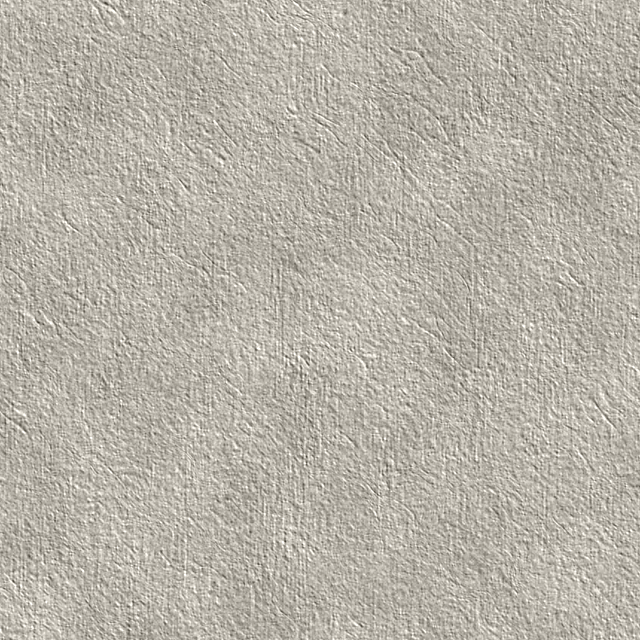
A WebGL 2 fragment shader for this texture:

```glsl
#version 300 es
precision highp float;
// Rough grey plaster or handmade paper under raking diagonal light.
// Fine height noise is differenced along the light to give relief; short broken
// wrinkles, thin faint vertical fibres and a soft mottle are added on top.

uniform vec2 u_resolution;
out vec4 fragColor;

const vec3 BASE_COLOR = vec3(0.719, 0.700, 0.659);
const float LIGHT_ANGLE = 0.80;               // radians above the x axis
const vec2 GRAIN_FREQ = vec2(320.0, 265.0);   // across and along the wrinkles
const vec2 LUMP_FREQ = vec2(165.0, 110.0);
const vec2 WRINKLE_FREQ = vec2(60.0, 24.0);
const vec2 FIBRE_FREQ = vec2(320.0, 38.0);
const float DUST_FREQ = 430.0;
const float GRAIN_GAIN = 0.31;
const float LUMP_GAIN = 0.16;
const float WRINKLE_GAIN = 0.20;
const float FIBRE_GAIN = 0.25;
const float DUST_GAIN = 0.16;
const float MOTTLE_GAIN = 0.13;
const float WARP = 0.009;
const float WRINKLE_WIDTH = 0.26;
const float WRINKLE_STEP = 0.0014;            // half the sampling distance

float hash(ivec2 cell, uint seed) {
    uvec2 c = uvec2(cell);
    uint h = c.x * 1597u + c.y * 51749u + seed * 7919u;
    h = (h ^ (h >> 15u)) * 739981u;
    h = (h ^ (h >> 13u)) * 668265u + c.y * 3571u;
    h = (h ^ (h >> 16u)) * 912931u;
    h ^= h >> 15u;
    return float(h & 65535u) / 65535.0;
}

// Smooth value noise in 0..1
float noise(vec2 p, uint seed) {
    ivec2 i = ivec2(floor(p));
    vec2 f = fract(p);
    f = f * f * (3.0 - 2.0 * f);
    float low = mix(hash(i, seed), hash(i + ivec2(1, 0), seed), f.x);
    float high = mix(hash(i + ivec2(0, 1), seed), hash(i + ivec2(1, 1), seed), f.x);
    return mix(low, high, f.y);
}

float fbm(vec2 p, uint seed) {
    float sum = 0.0;
    float gain = 0.5;
    for (uint k = 0u; k < 4u; k++) {
        sum += gain * noise(p, seed + k);
        p = mat2(1.6, 1.2, -1.2, 1.6) * p + 3.7;
        gain *= 0.5;
    }
    return sum / 0.9375;
}

// Height difference along x, measured in noise cells
float slope(vec2 p, uint seed) {
    vec2 e = vec2(0.34, 0.0);
    return noise(p + e, seed) - noise(p - e, seed);
}

// Ridges along the mid-level contours of a stretched noise
float wrinkle(vec2 p) {
    float n = noise(p * WRINKLE_FREQ, 40u);
    return 1.0 - smoothstep(0.0, WRINKLE_WIDTH, abs(2.0 * n - 1.0));
}

void main() {
    vec2 p = gl_FragCoord.xy / u_resolution.y;

    // Frame whose x axis follows the light, bent so no lattice shows
    float c = cos(LIGHT_ANGLE);
    float s = sin(LIGHT_ANGLE);
    vec2 bend = vec2(fbm(p * 18.0, 1u), fbm(p * 18.0 + 5.3, 6u)) - 0.5;
    vec2 q = mat2(c, -s, s, c) * p + 2.0 * WARP * bend;

    // Grain and lumps, rougher in some places
    float roughness = 0.6 + 0.8 * fbm(p * 20.0, 30u);
    float shade = GRAIN_GAIN * slope(q * GRAIN_FREQ, 11u);
    shade += LUMP_GAIN * slope(q * LUMP_FREQ, 17u);
    shade *= roughness;
    shade += DUST_GAIN * (noise(p * DUST_FREQ, 23u) - 0.5);

    // Short wrinkles, only in small patches
    float wrinkleMask = smoothstep(0.50, 0.74, fbm(q * vec2(26.0, 16.0), 50u));
    vec2 e = vec2(WRINKLE_STEP, 0.0);
    shade += WRINKLE_GAIN * wrinkleMask * (wrinkle(q + e) - wrinkle(q - e));

    // Vertical fibres, faint everywhere and stronger in patches
    float fibrePatch = smoothstep(0.45, 0.80, fbm(p * vec2(28.0, 9.0), 60u));
    vec2 fibre = p + vec2(0.003, 0.03) * (noise(p * vec2(40.0, 14.0), 65u) - 0.5);
    shade += FIBRE_GAIN * mix(0.4, 1.0, fibrePatch) * slope(fibre * FIBRE_FREQ, 70u);

    // Broad uneven tone
    shade += MOTTLE_GAIN * (fbm(p * 13.0, 80u) - 0.5);

    fragColor = vec4(clamp(BASE_COLOR + shade, 0.0, 1.0), 1.0);
}
```
